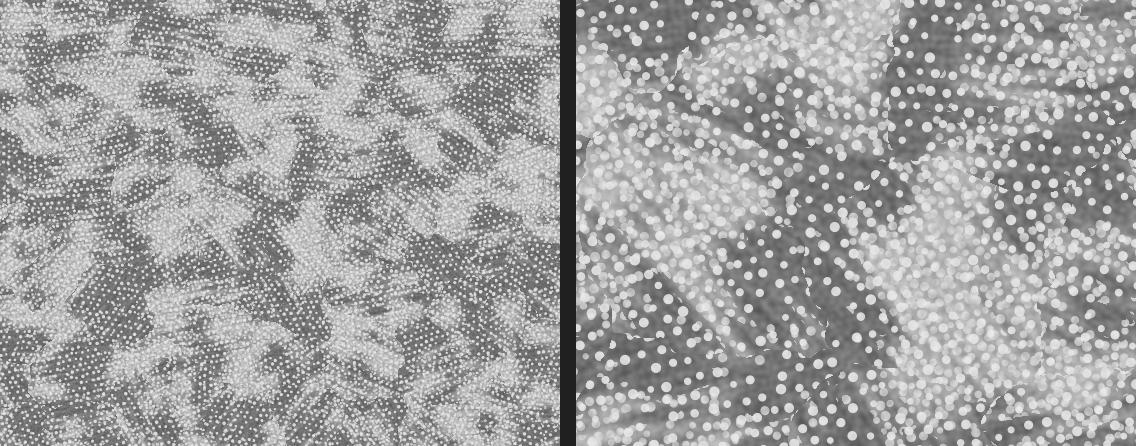
Left: the whole. Right: its middle third, enlarged.
Write a Shadertoy shader that draws this texture.

```glsl
// Grey brushed fabric: patches of slanted dotted rows under mottled pale speckle.
#define PATCHES 7.0      // patches per canvas height
#define DOTS 76.0        // bright dots per canvas height
#define SPECKS 128.0     // fine specks per canvas height
#define GRAIN 190.0      // fibre grain per canvas height
#define SLANT 1.0        // largest row angle, radians
#define CONTRAST 0.95    // strength of the light and dark mottling
#define BALANCE 0.49     // share of pale cloth
#define DARK 0.445
#define PALE 0.70
#define SPECK_GREY 0.82
#define DOT_GREY 0.89

// Two random values in 0..1 for a lattice cell
vec2 hash2(vec2 cell) {
    uvec2 u = uvec2(ivec2(floor(cell))) * uvec2(1597334673U, 3812015801U);
    uint h = u.x ^ u.y;
    h = (h ^ (h >> 16)) * 2146121005U;
    h = (h ^ (h >> 15)) * 2221713035U;
    h ^= h >> 16;
    return vec2(float(h & 65535U), float(h >> 16)) / 65535.0;
}

float cornerSlope(vec2 cell, vec2 offset) {
    float a = 6.2832 * hash2(cell).x;
    return dot(vec2(cos(a), sin(a)), offset);
}

float gradientNoise(vec2 p) {
    vec2 i = floor(p), f = p - i;
    vec2 u = f * f * f * (f * (f * 6.0 - 15.0) + 10.0);
    vec2 e = vec2(1.0, 0.0);
    return mix(mix(cornerSlope(i, f), cornerSlope(i + e, f - e), u.x),
               mix(cornerSlope(i + e.yx, f - e.yx), cornerSlope(i + 1.0, f - 1.0), u.x), u.y);
}

// Cell of the nearest scattered patch centre
vec2 nearestPatch(vec2 p) {
    vec2 best = vec2(0.0);
    float nearest = 9.0;
    for (int y = -1; y <= 1; y++)
    for (int x = -1; x <= 1; x++) {
        vec2 cell = floor(p) + vec2(x, y);
        vec2 d = cell + hash2(cell) - p;
        if (dot(d, d) < nearest) {
            nearest = dot(d, d);
            best = cell;
        }
    }
    return best;
}

// Coverage of jittered round dots on a staggered unit grid
float scatterDots(vec2 g, float radius, float jitter, float density, float soft) {
    float cover = 0.0;
    for (int y = -1; y <= 1; y++)
    for (int x = -1; x <= 1; x++) {
        float row = floor(g.y) + float(y);
        float stagger = 0.5 * mod(row, 2.0);
        vec2 cell = vec2(floor(g.x - stagger) + float(x), row);
        vec2 r = hash2(cell), s = hash2(cell + 517.0);
        vec2 centre = cell + vec2(0.5 + stagger, 0.5) + jitter * (r - 0.5);
        float size = radius * mix(0.75, 1.2, s.x);
        float dot1 = 1.0 - smoothstep(size - soft, size + soft, length(g - centre));
        cover = max(cover, dot1 * step(s.y, density));
    }
    return cover;
}

void mainImage(out vec4 fragColor, in vec2 fragCoord) {
    vec2 p = fragCoord / iResolution.y;
    float pixel = 1.0 / iResolution.y;

    // Patches with ragged borders, each with its own row direction
    vec2 warp = vec2(gradientNoise(p * 9.0 + 31.0), gradientNoise(p * 9.0 + 77.0));
    vec2 ragged = vec2(gradientNoise(p * 38.0 + 5.0), gradientNoise(p * 38.0 + 59.0));
    vec2 patchCell = nearestPatch((p + 0.04 * warp + 0.012 * ragged) * PATCHES);
    vec2 pick = hash2(patchCell + 211.0);
    float calmTop = mix(1.0, 0.15, smoothstep(0.65, 0.9, p.y));
    float patchTop = mix(1.0, 0.15, smoothstep(0.6, 0.9, patchCell.y / PATCHES));
    float angle = SLANT * (2.0 * pick.x - 1.0) * min(patchTop, 1.0) - 0.06;
    vec2 along = vec2(cos(angle), sin(angle));
    vec2 q = vec2(dot(p, along), dot(p, vec2(-along.y, along.x))) + 3.0 * pick;

    // Mottled tone, frayed along the rows
    float blotch = gradientNoise(p * 6.0 + 13.0 + warp) + 0.6 * gradientNoise(p * 14.0 + 41.0);
    float stroke = gradientNoise(q * vec2(7.0, 17.0));
    float streak = gradientNoise(q * vec2(13.0, DOTS));
    float tone = BALANCE + CONTRAST * (0.85 * blotch + 0.55 * stroke + 0.35 * streak);
    tone = clamp(tone + 0.22 * (pick.y - 0.5) * (2.0 - calmTop), 0.0, 1.0);

    // Cloth ground with fibre grain
    float grain = gradientNoise(p * GRAIN);
    float fibre = gradientNoise(q * vec2(45.0, GRAIN));
    float grey = mix(DARK, PALE, smoothstep(0.25, 0.85, tone));
    grey += 0.10 * grain + 0.09 * fibre + 0.05 * streak;

    // Fine specks thicken in the pale parts; bright dots keep their rows
    float density = mix(0.04, 0.95, smoothstep(0.15, 0.8, tone));
    float specks = scatterDots(q * SPECKS, 0.40, 0.7, density, 0.6 * pixel * SPECKS);
    float dots = scatterDots(q * DOTS, 0.25, 0.35, 0.88, 0.6 * pixel * DOTS);
    grey = mix(grey, SPECK_GREY + 0.16 * grain, 0.85 * specks);
    grey = mix(grey, DOT_GREY + 0.06 * grain, 0.92 * dots);

    fragColor = vec4(vec3(clamp(grey, 0.0, 1.0)), 1.0);
}
```
